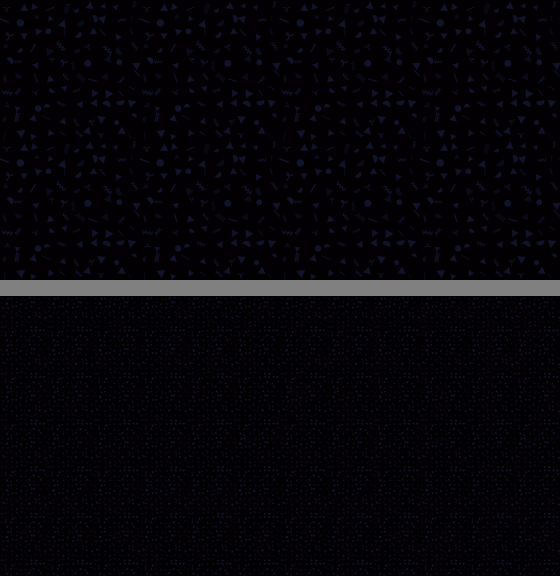
Top, the tile; bottom, the same tile 3 across and 3 down.
A WebGL 1 fragment shader for this pattern:

```glsl
precision highp float;
uniform vec2 u_resolution;

float hash(vec2 p) {
  return fract(sin(dot(p, vec2(127.1, 311.7))) * 43758.5453);
}

float segment(vec2 p, vec2 a, vec2 b) {
  vec2 ab = b - a;
  return length(p - a - ab * clamp(dot(p - a, ab) / dot(ab, ab), 0.0, 1.0));
}

float triangle(vec2 p) {
  return max(abs(p.x) * 0.866 + p.y * 0.5, -p.y) - 0.17;
}

float halfDisc(vec2 p) {
  return max(length(p) - 0.29, -p.y - 0.03);
}

float zigzag(vec2 p) {
  float wave = 0.32 * (abs(fract(p.x / 0.23) - 0.5) - 0.25);
  return max(abs(p.y - wave) * 0.58 - 0.045, abs(p.x) - 0.36);
}

// Looping ribbon traced along a trochoid
float curl(vec2 p, float turns, float advance, float radius) {
  float d = 1.0;
  vec2 last = vec2(0.0);
  for (int i = 0; i <= 30; i++) {
    float t = (float(i) / 15.0 - 1.0) * 3.14159 * turns;
    vec2 here = vec2(advance * t - radius * sin(t), -radius * cos(t));
    if (i > 0) d = min(d, segment(p, last, here));
    last = here;
  }
  return d - 0.042;
}

float confetti(vec2 p, float kind, float variant) {
  if (kind < 0.31) return triangle(p);
  if (kind < 0.40) return length(p) - 0.27;
  if (kind < 0.58) return halfDisc(p);
  if (kind < 0.75) return segment(p, vec2(-0.3, 0.0), vec2(0.3, 0.0)) - 0.045;
  if (kind < 0.87) return zigzag(p);
  if (variant < 0.5) return curl(p, 1.0, 0.09, 0.18);
  return curl(p, 3.0, 0.038, 0.12);
}

void main() {
  // Four by two repeats of a ten by ten cell tile
  vec2 p = gl_FragCoord.xy / u_resolution * vec2(40.0, 20.0);
  float pixel = 20.0 / u_resolution.y;
  vec2 cell = floor(p);
  float ink = 0.0;

  for (int y = -1; y <= 1; y++) {
    for (int x = -1; x <= 1; x++) {
      vec2 id = cell + vec2(float(x), float(y));
      vec2 seed = mod(id, 10.0) + 3.0;
      vec2 jitter = vec2(hash(seed), hash(seed + 17.3)) - 0.5;
      vec2 q = p - id - 0.5 - jitter * 0.56;

      // Free rotation and size for each piece
      float angle = 6.28318 * hash(seed + 31.9);
      float c = cos(angle), s = sin(angle);
      float size = mix(0.62, 1.1, hash(seed + 47.1));
      q = mat2(c, -s, s, c) * q / size;

      float d = confetti(q, hash(seed + 59.7), hash(seed + 73.3)) * size;
      float shade = hash(seed + 91.1) < 0.16 ? 0.55 : 1.0;
      ink = max(ink, shade * clamp(0.5 - d / pixel, 0.0, 1.0));
    }
  }

  vec3 night = vec3(0.006, 0.0, 0.008);
  vec3 navy = vec3(0.062, 0.075, 0.165);
  gl_FragColor = vec4(mix(night, navy, ink), 1.0);
}
```
